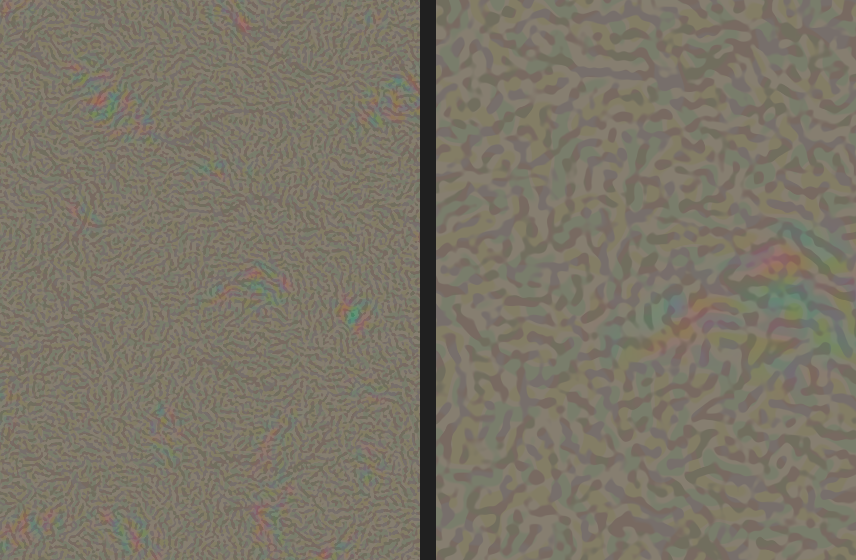
Left: the whole. Right: its middle third, enlarged.
Give the GLSL for this texture, as a Shadertoy shader.

```glsl
// Fine wrinkled hide: a maze of dull mauve furrows on olive grain, with faint colour stains.

const float TAU = 6.2831853;

const vec3 CREAM      = vec3(0.525, 0.495, 0.440);
const vec3 OCHRE      = vec3(0.515, 0.490, 0.395);
const vec3 SAGE       = vec3(0.475, 0.490, 0.420);
const vec3 DARK_OLIVE = vec3(0.445, 0.430, 0.370);
const vec3 DARK_ROSE  = vec3(0.470, 0.415, 0.380);
const vec3 DARK_GREY  = vec3(0.465, 0.435, 0.420);

vec3 hash3(vec2 cell, float seed) {
    vec3 k = vec3(dot(cell, vec2(127.1, 311.7)),
                  dot(cell, vec2(269.5, 183.3)),
                  dot(cell, vec2(419.2, 371.9)));
    return fract(sin(k + seed * 17.3) * 43758.545);
}

// Slow bending of the plane by layered sines
vec2 warp(vec2 p) {
    return p + 0.045 * sin(p.yx * vec2(13.0, 11.0) + vec2(0.7, 2.1))
             + 0.018 * sin(p.yx * vec2(31.0, 27.0) + p * 9.0);
}

// Local direction across the furrows
float flowAngle(vec2 p) {
    vec2 w = warp(p);
    return 1.15 + 0.9 * sin(w.x * 12.0 + w.y * 7.0)
                + 0.8 * sin(w.y * 19.0 - w.x * 9.0 + 1.3);
}

// Cellular noise of short wave packets turned along the flow
float furrows(vec2 p, float cells, float waves, float spread, float seed) {
    vec2 q = p * cells;
    vec2 base = floor(q);
    float sum = 0.0;
    for (int y = -1; y <= 1; y++) {
        for (int x = -1; x <= 1; x++) {
            vec2 cell = base + vec2(x, y);
            vec3 rnd = hash3(cell, seed);
            vec2 d = q - cell - rnd.xy;
            float fade = max(0.0, 1.0 - dot(d, d));
            float angle = flowAngle(cell / cells) + spread * (rnd.z - 0.5);
            float phase = TAU * fract(rnd.z * 37.0 + rnd.x);
            float along = dot(d, vec2(cos(angle), sin(angle)));
            sum += fade * fade * sin(TAU * waves * along + phase);
        }
    }
    return sum;
}

// Long broken creases, running gently down to the right
float creases(vec2 p, float count, float slope, float seed) {
    vec2 w = warp(p + seed);
    float line = abs(fract((w.y + slope * w.x) * count) - 0.5) / count;
    float broken = smoothstep(0.0, 0.7, sin(w.x * 17.0 + seed * 5.0) + sin(w.y * 23.0 - w.x * 8.0));
    return broken * (1.0 - smoothstep(0.001, 0.0065, line));
}

// Blends three tones by a signed noise value
vec3 threeTones(vec3 low, vec3 mid, vec3 high, float t) {
    vec3 tone = mix(low, mid, smoothstep(-0.48, -0.18, t));
    return mix(tone, high, smoothstep(0.18, 0.48, t));
}

void mainImage(out vec4 fragColor, in vec2 fragCoord) {
    vec2 p = fragCoord / iResolution.y;

    // Height of the grain, with creases pressed in
    float height = 0.75 * furrows(p, 62.0, 1.30, 1.8, 1.0)
                 + 0.45 * furrows(p, 95.0, 1.15, 5.0, 2.0);
    height -= 0.75 * creases(p, 7.0, 0.42, 0.3);
    height -= 0.60 * creases(p, 5.0, -0.55, 1.7);
    float lit = smoothstep(-0.38, 0.12, height);

    // Hue wanders in small blotches
    float warmth = furrows(p, 48.0, 0.80, 3.0, 3.0);
    float blush = furrows(p, 42.0, 0.75, 3.0, 4.0);
    vec3 light = threeTones(SAGE, CREAM, OCHRE, warmth);
    vec3 dark = threeTones(DARK_OLIVE, DARK_ROSE, DARK_GREY, blush + 0.08);
    vec3 color = mix(dark, light, lit);

    // Stronger stains of rose, green and ochre in scattered patches
    float patches = furrows(p, 7.0, 0.60, 3.0, 5.0);
    float stain = smoothstep(0.25, 1.0, patches);
    float hue = furrows(p, 30.0, 0.70, 1.5, 6.0);
    color += stain * (hue * vec3(0.060, -0.035, -0.010)
                    + warmth * vec3(0.010, 0.010, -0.040));

    fragColor = vec4(color, 1.0);
}
```
